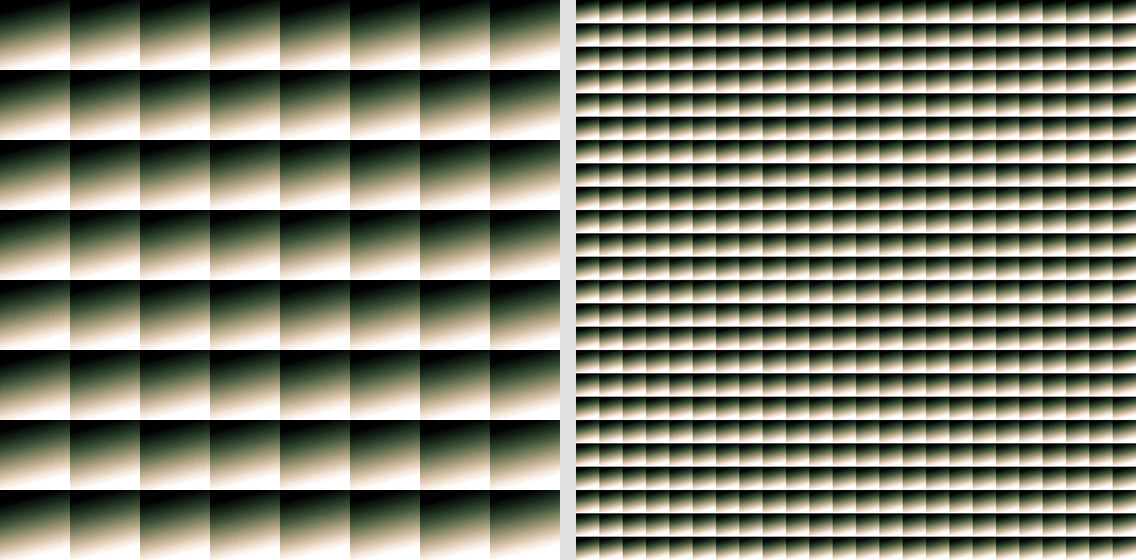
Left, the tile; right, the same tile 3 across and 3 down.
This pattern is drawn by a Shadertoy shader. Its source:

```glsl
// Grid of square tiles, each shaded by a tilted ramp from black through green and tan to white.

const float TILES = 8.0;         // repeats across and down
const float TILT = 0.25;         // rise of the colour bands across one tile
const float TILE_DRIFT = 0.05;   // shift of the ramp from tile to tile
const float GRAIN_CELLS = 512.0; // grain cells across the canvas
const float GRAIN = 0.022;       // strength of the grain
const int SAMPLES = 3;           // antialiasing samples per axis

// Integer hash of a lattice cell that wraps after the given period, in 0..1
float hashWrapped(vec2 cell, float period, uint seed) {
    uvec2 q = uvec2(mod(cell, period));
    uint h = q.x * 1597334677u ^ q.y * 3812015801u ^ seed * 2798796415u;
    h = (h ^ (h >> 16)) * 2146121005u;
    h = (h ^ (h >> 15)) * 2221713035u;
    h ^= h >> 16;
    return float(h >> 8) / 16777216.0;
}

// Blend the running colour into the next stop between two ramp positions
vec3 addStop(vec3 colour, vec3 next, float from, float to, float t) {
    return mix(colour, next, clamp((t - from) / (to - from), 0.0, 1.0));
}

vec3 ramp(float t) {
    vec3 colour = vec3(0.0, 0.004, 0.0);
    colour = addStop(colour, vec3(0.10, 0.16, 0.11), 0.19, 0.34, t);
    colour = addStop(colour, vec3(0.25, 0.33, 0.23), 0.34, 0.485, t);
    colour = addStop(colour, vec3(0.51, 0.52, 0.39), 0.485, 0.64, t);
    colour = addStop(colour, vec3(0.81, 0.73, 0.62), 0.64, 0.82, t);
    colour = addStop(colour, vec3(0.96, 0.90, 0.85), 0.82, 0.95, t);
    return addStop(colour, vec3(1.0), 0.95, 1.05, t);
}

vec3 tiledRamp(vec2 uv) {
    vec2 tile = floor(uv * TILES);
    vec2 local = fract(uv * TILES);

    // Dark at the upper left, bright at the lower right
    float t = 1.0 - local.y + TILT * local.x;

    // Variation between tiles and fine grain
    t += TILE_DRIFT * (hashWrapped(tile, TILES, 1u) - 0.5);
    t += GRAIN * (hashWrapped(floor(uv * GRAIN_CELLS), GRAIN_CELLS, 2u) - 0.5);
    return ramp(t);
}

void mainImage(out vec4 fragColor, in vec2 fragCoord) {
    // Average a small grid of samples to smooth the tile edges
    vec3 sum = vec3(0.0);
    for (int j = 0; j < SAMPLES; j++) {
        for (int i = 0; i < SAMPLES; i++) {
            vec2 offset = (vec2(i, j) + 0.5) / float(SAMPLES) - 0.5;
            sum += tiledRamp((fragCoord + offset) / iResolution.xy);
        }
    }
    fragColor = vec4(sum / float(SAMPLES * SAMPLES), 1.0);
}
```
